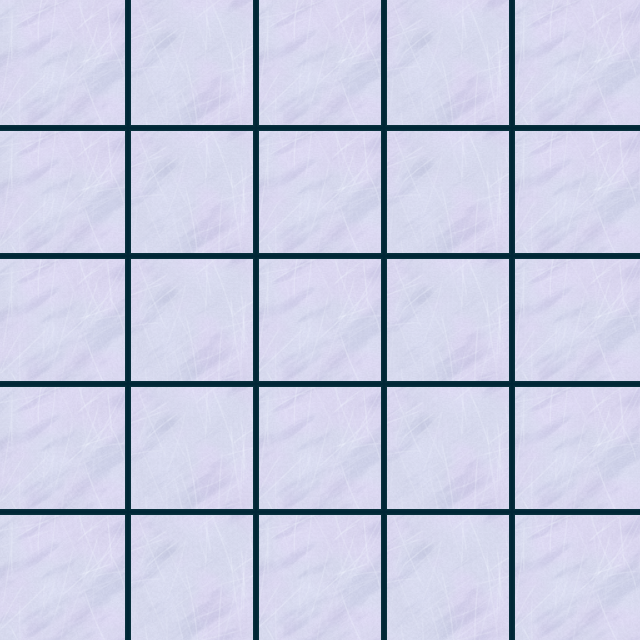
Write a WebGL 2 fragment shader that draws this pattern.

```glsl
#version 300 es
precision highp float;
// Five by five pale lavender tiles parted by dark teal joints.
// Each tile has cloudy mottling, slanted smudges, fine grain and hairline
// scratches; odd and even columns carry two alternating scratch layouts.
uniform vec2 u_resolution;
out vec4 fragColor;

const float TILES = 5.0;
const float JOINT_HALF_WIDTH = 0.0047;  // canvas units
const int SCRATCHES = 46;
const vec3 TILE_COLOR = vec3(0.845, 0.855, 0.935);
const vec3 VIOLET_TINT = vec3(0.860, 0.845, 0.945);
const vec3 SCRATCH_COLOR = vec3(0.930, 0.945, 0.985);
const vec3 JOINT_CORE = vec3(0.00, 0.15, 0.21);
const vec3 JOINT_RIM = vec3(0.03, 0.19, 0.24);

float hash(vec2 p) {
  return fract(sin(dot(p, vec2(127.1, 311.7))) * 43758.5453);
}

float valueNoise(vec2 p) {
  vec2 i = floor(p), f = fract(p);
  f = f * f * (3.0 - 2.0 * f);
  return mix(mix(hash(i), hash(i + vec2(1, 0)), f.x),
             mix(hash(i + vec2(0, 1)), hash(i + vec2(1, 1)), f.x), f.y);
}

float fbm(vec2 p) {
  float sum = 0.0, amplitude = 0.5;
  for (int i = 0; i < 4; i++) {
    sum += amplitude * valueNoise(p);
    p = p * 2.03 + 17.0;
    amplitude *= 0.5;
  }
  return sum;
}

// Faintly bowed hairline that fades towards both ends.
float scratch(vec2 p, vec2 center, float angle, float halfLength, float bow,
              float width, float pixel) {
  vec2 along = vec2(cos(angle), sin(angle));
  vec2 d = p - center;
  float t = dot(d, along) / halfLength;
  float offset = dot(d, vec2(-along.y, along.x)) + bow * (t * t - 0.5);
  float soft = max(width, pixel);
  float line = 1.0 - smoothstep(0.0, soft * 1.4, abs(offset));
  return line * (1.0 - smoothstep(0.55, 1.0, abs(t))) * min(1.0, width / pixel);
}

// Scratches in one tile: mostly steep, some shallow and rising to the right.
float scratchLayer(vec2 p, float seed, float pixel) {
  float clear = 1.0;
  for (int i = 0; i < SCRATCHES; i++) {
    vec2 key = vec2(float(i) + 1.0, seed * 7.0 + 3.0);
    vec2 center = vec2(hash(key), hash(key + 11.3));
    float steep = 1.57 + (hash(key + 23.7) - 0.5) * 1.0;
    float shallow = 0.15 + hash(key + 31.9) * 0.65;
    float angle = hash(key + 41.1) < 0.62 ? steep : shallow;
    float halfLength = mix(0.10, 0.38, hash(key + 53.5));
    float bow = (hash(key + 67.3) - 0.5) * 0.05;
    float strength = mix(0.15, 0.65, hash(key + 71.9));
    clear *= 1.0 - strength * scratch(p, center, angle, halfLength, bow, 0.005, pixel);
  }
  return 1.0 - clear;
}

vec3 tileSurface(vec2 p, float seed, vec2 uv, float pixel) {
  vec2 q = p + seed * 5.3;
  // Mottling and smudges stretched along the rising diagonal
  float cloud = fbm(q * 5.0) - 0.47;
  vec2 slanted = vec2(dot(q, vec2(0.82, 0.57)) * 3.0, dot(q, vec2(-0.57, 0.82)) * 11.0);
  float smudge = smoothstep(0.48, 0.78, fbm(slanted + 9.0));
  float grain = valueNoise(uv * 512.0) - 0.5;
  vec3 color = mix(TILE_COLOR, VIOLET_TINT, smoothstep(0.35, 0.65, fbm(q * 2.5 + 31.0)));
  color += 0.035 * cloud + 0.028 * grain - vec3(0.050, 0.048, 0.034) * smudge;
  // Broken up by noise so that the hairlines look worn
  float wear = scratchLayer(p, seed, pixel) * mix(0.55, 1.1, valueNoise(q * 38.0));
  return mix(color, SCRATCH_COLOR, clamp(wear, 0.0, 1.0));
}

// Distance to the nearest inner joint; the canvas border has none.
float jointDistance(vec2 uv) {
  vec2 nearest = clamp(round(uv * TILES), 1.0, TILES - 1.0) / TILES;
  vec2 d = abs(uv - nearest);
  return min(d.x, d.y);
}

void main() {
  vec2 uv = gl_FragCoord.xy / u_resolution;
  float pixel = 1.0 / min(u_resolution.x, u_resolution.y);
  vec2 cell = floor(uv * TILES);
  vec3 color = tileSurface(fract(uv * TILES), mod(cell.x, 2.0), uv, pixel * TILES);

  // Joints with a slightly lighter rim
  float d = jointDistance(uv);
  vec3 joint = mix(JOINT_CORE, JOINT_RIM, smoothstep(0.3, 0.8, d / JOINT_HALF_WIDTH));
  float cover = 1.0 - smoothstep(-0.5 * pixel, 0.5 * pixel, d - JOINT_HALF_WIDTH);
  fragColor = vec4(mix(color, joint, cover), 1.0);
}
```
